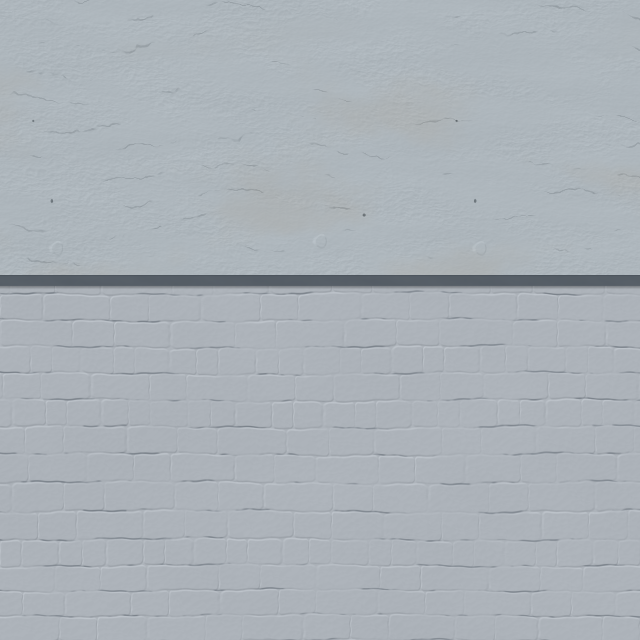
Give the GLSL for this texture, as a three.js fragment shader.

```glsl
varying vec2 vUv;

float hash(vec2 p) {
  return fract(sin(dot(p, vec2(127.1, 311.7))) * 4375.85);
}

// Distance to the nearest scattered cell point
float cells(vec2 p) {
  vec2 cell = floor(p);
  float nearest = 2.0;
  for (int j = -1; j <= 1; j++) {
    for (int i = -1; i <= 1; i++) {
      vec2 c = cell + vec2(float(i), float(j));
      vec2 point = c + vec2(hash(c), hash(c + 19.3));
      nearest = min(nearest, length(point - p));
    }
  }
  return nearest;
}

// Layered sines for slow, cloudy variation, about -1 to 1
float waves(vec2 p) {
  float sum = 0.0, weight = 0.5;
  for (int i = 0; i < 4; i++) {
    sum += weight * sin(p.x + 1.7 * sin(p.y)) * cos(p.y + 0.8 * sin(p.x * 0.7));
    p = mat2(1.5, 1.1, -1.1, 1.5) * p + 2.3;
    weight *= 0.6;
  }
  return sum;
}

// x: height of the painted bricks, y: distance to the bed joint
vec2 bricks(vec2 p) {
  float bulge = (p.y - 0.15) / 0.1;
  p.y += 0.009 * exp(-bulge * bulge);
  p.y += 0.002 * sin(p.x * 8.0 + p.y * 11.0) + 0.0012 * sin(p.x * 43.0 + p.y * 60.0);
  p += 0.0005 * sin(p.yx * vec2(310.0, 190.0));
  float row = floor(p.y * 24.0);
  bool headers = row == 3.0 || row == 8.0 || row == 10.0;
  float width = headers ? 0.044 : 0.073 + 0.018 * hash(vec2(row, 4.0));
  float x = p.x / width + hash(vec2(row, 8.0));
  x += 0.17 * sin(x * 2.3 + row * 4.0);
  vec2 size = vec2(width, 1.0 / 24.0);
  vec2 q = abs(fract(vec2(x, p.y * 24.0)) - 0.5) * size;
  float d = length(max(q - size * 0.5 + 0.0065, 0.0)) - 0.0055;
  return vec2(1.0 - smoothstep(-0.002, 0.0015, d), size.y * 0.5 - q.y);
}

vec3 brickWall(vec2 p) {
  vec2 joint = bricks(p);
  float relief = joint.x - bricks(p + vec2(-0.0008, 0.0018)).x;
  float worn = smoothstep(-0.35, 0.4, waves(p * vec2(17.0, 35.0) + 3.0));
  float cracked = smoothstep(0.0, 0.4, waves(p * vec2(30.0, 47.0)));
  float crevice = cracked * (1.0 - smoothstep(0.0003, 0.0022, joint.y));
  vec2 q = p * vec2(95.0, 125.0) + waves(p * 60.0);
  float lumps = cells(q) - cells(q + vec2(-0.12, 0.25));
  vec3 paint = vec3(0.676, 0.7, 0.727) + 0.007 * waves(p * vec2(7.0, 10.0));
  paint += relief * mix(0.025, 0.085, worn) + lumps * 0.018;
  return paint - crevice * vec3(0.13, 0.125, 0.12);
}

vec3 plaster(vec2 p) {
  // Stains and smooth patches recur across the wall
  float turn = p.x * 6.2832 / 0.6615;
  float cloud = sin(turn - 1.9 + sin(p.y * 17.0)) * sin(p.y * 22.0 - 1.0);
  float stain = smoothstep(0.0, 1.2, cloud + 0.7 * waves(p * vec2(15.0, 26.0)));
  stain *= smoothstep(1.0, 0.82, p.y);
  vec3 colour = mix(vec3(0.68, 0.714, 0.738), vec3(0.678, 0.699, 0.708), stain);
  colour += 0.009 * waves(p * vec2(11.0, 45.0));

  // Trowelled grain lit from above
  vec2 q = p + 0.004 * vec2(waves(p * 45.0), waves(p * 55.0 + 7.0));
  float rough = 0.35 + 0.65 * smoothstep(-0.4, 0.4, waves(p * vec2(14.0, 30.0) + 5.0));
  vec2 coarse = q * vec2(65.0, 145.0), fine = q * vec2(150.0, 240.0);
  float grain = cells(coarse) - cells(coarse + vec2(-0.1, 0.24));
  grain += 0.8 * (cells(fine) - cells(fine + vec2(-0.15, 0.35)));
  colour += 0.043 * grain * rough;

  // Broken, mostly level hairline cracks
  float level = abs(fract(q.y * 24.0 + 0.35 * sin(q.x * 13.0) + 0.3 * waves(q * 24.0)) - 0.5);
  float broken = smoothstep(0.2, 0.5, waves(p * vec2(24.0, 65.0) + 1.0));
  colour -= 0.075 * broken * (1.0 - smoothstep(0.01, 0.045, level));

  // Pits and a faint raised blister
  vec2 tile = vec2(mod(p.x, 0.6615), p.y);
  float pit = length((tile - vec2(0.081, 0.686)) * vec2(1.2, 0.8));
  pit = min(pit, length(tile - vec2(0.052, 0.811)) + 0.0008);
  pit = min(pit, length(p - vec2(0.569, 0.664)));
  colour -= 0.25 * (1.0 - smoothstep(0.0012, 0.0035, pit));
  vec2 blister = p - vec2(0.5, 0.623);
  if (length(tile - vec2(0.088, 0.612)) < 0.03) blister = tile - vec2(0.088, 0.612);
  float rim = abs(length(blister) - 0.0095 - 0.0015 * sin(blister.x * 300.0));
  colour += 0.035 * (1.0 - smoothstep(0.0004, 0.0025, rim)) * sign(blister.y - blister.x)
    * smoothstep(0.0, 0.005, abs(blister.y - blister.x));
  return colour;
}

void main() {
  vec2 p = vUv;
  vec3 colour = p.y > 0.562 ? plaster(p) : brickWall(p);

  // Shadow below the rail, then the rail itself
  colour *= 1.0 - 0.28 * smoothstep(0.547, 0.5534, p.y) * step(p.y, 0.562);
  float rail = smoothstep(0.5526, 0.5542, p.y) * (1.0 - smoothstep(0.5695, 0.5711, p.y));
  vec3 steel = vec3(0.335, 0.367, 0.4) + 0.008 * waves(p * vec2(40.0, 90.0));
  steel -= 0.035 * smoothstep(0.5675, 0.5695, p.y);
  gl_FragColor = vec4(mix(colour, steel, rail), 1.0);
}
```
